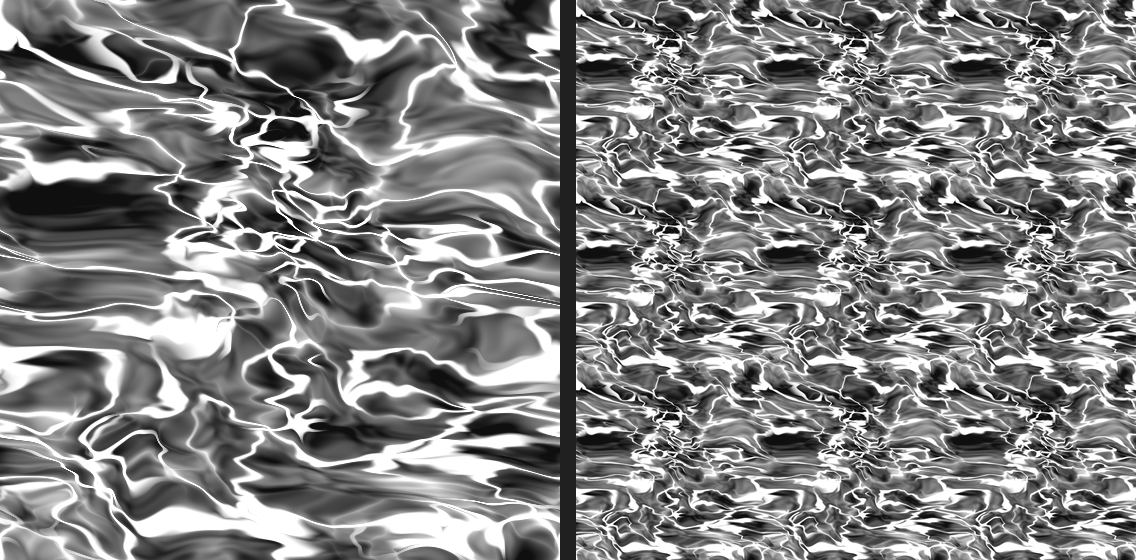
Left, the tile; right, the same tile 3 across and 3 down.
Give the GLSL for this texture, as a WebGL 2 fragment shader.

```glsl
#version 300 es
precision highp float;

uniform vec2 u_resolution;
out vec4 fragColor;

// Unit gradient from an integer hash of a lattice cell
vec2 gradientAt(vec2 cell, vec3 grid, uint seed) {
    // Wrap on a sheared lattice: each turn in x also steps grid.z rows
    float turns = floor((cell.x + 0.5) / grid.x);
    cell -= turns * vec2(grid.x, grid.z);
    uvec2 id = uvec2(mod(cell + 0.5, grid.xy));
    uint h = (id.x + 1u) * 374761393u + (id.y + 7u) * 668265263u + seed * 2246822519u;
    h = (h ^ (h >> 15)) * 2246822519u;
    h = (h ^ (h >> 13)) * 3266489917u;
    h ^= h >> 16;
    float angle = float(h & 65535u) / 65536.0 * 6.28319;
    return vec2(cos(angle), sin(angle));
}

// Tiling gradient noise; grid holds columns, rows and the slant in rows
float noise(vec2 uv, vec3 grid, uint seed) {
    vec2 p = uv * grid.xy + vec2(0.0, uv.x * grid.z);
    vec2 cell = floor(p);
    vec2 f = p - cell;
    vec2 s = f * f * f * (f * (f * 6.0 - 15.0) + 10.0);
    vec2 e = vec2(1.0, 0.0);
    float a = dot(gradientAt(cell, grid, seed), f);
    float b = dot(gradientAt(cell + e.xy, grid, seed), f - e.xy);
    float c = dot(gradientAt(cell + e.yx, grid, seed), f - e.yx);
    float d = dot(gradientAt(cell + e.xx, grid, seed), f - e.xx);
    return 1.5 * mix(mix(a, b, s.x), mix(c, d, s.x), s.y);
}

// Displace the plane, more along x than along y
vec2 warp(vec2 uv, vec3 grid, vec2 amount, uint seed) {
    return uv + amount * vec2(noise(uv, grid, seed), noise(uv, grid, seed + 1u));
}

// Bright line where the field crosses zero
float vein(float field, float width) {
    return 1.0 - smoothstep(width * 0.6, width + 0.035, abs(field));
}

void main() {
    vec2 uv = gl_FragCoord.xy / u_resolution;

    // Broad bends, then ripples, then ragged edges
    vec2 bent = warp(uv, vec3(2.0, 3.0, 0.0), vec2(0.11, 0.06), 1u);
    vec2 rippled = warp(bent, vec3(6.0, 12.0, 2.0), vec2(0.05, 0.024), 33u);
    vec2 p = warp(rippled, vec3(16.0, 36.0, 5.0), vec2(0.022, 0.009), 5u);

    // Streaks that fray the veins and mottle the body
    float streak = noise(p, vec3(11.0, 32.0, 5.0), 22u);
    float grain = noise(p, vec3(26.0, 66.0, 10.0), 23u);
    float fray = 0.08 * streak + 0.04 * grain;

    // Two crossing vein networks and a patchy finer one
    float first = noise(p, vec3(3.0, 7.0, 1.0), 11u) + fray;
    float second = noise(p, vec3(4.0, 8.0, 2.0), 12u) - fray;
    float fine = noise(p, vec3(8.0, 19.0, 3.0), 13u) + fray;
    float swell = noise(rippled, vec3(5.0, 10.0, 2.0), 14u);
    float patches = noise(bent, vec3(3.0, 5.0, 1.0), 15u);
    float gaps = noise(rippled, vec3(4.0, 7.0, 1.0), 16u);
    float width = 0.012 + 0.11 * smoothstep(-0.1, 0.6, swell);
    float white = vein(first, width) * smoothstep(-0.5, -0.25, gaps);
    white = max(white, vein(second, width) * smoothstep(0.35, 0.1, gaps));
    white = max(white, vein(fine, 0.08) * smoothstep(0.05, 0.3, patches));

    // Mottled grey body with slanted streaks
    float tone = 0.25;
    tone += 0.34 * noise(p, vec3(3.0, 7.0, 1.0), 21u);
    tone += 0.24 * noise(p, vec3(7.0, 17.0, 3.0), 25u);
    tone += 0.2 * streak + 0.16 * grain;

    // Thin pale filaments and the glow beside the veins
    float filament = noise(p, vec3(6.0, 15.0, 3.0), 24u) + fray;
    tone += 0.22 * exp(-abs(filament) / 0.06) * smoothstep(-0.3, 0.4, patches);
    tone += 0.4 * exp(-min(abs(first), abs(second)) / 0.1);

    float grey = mix(max(tone, 0.06), 1.05, white);
    fragColor = vec4(vec3(clamp(grey, 0.0, 1.0)), 1.0);
}
```
